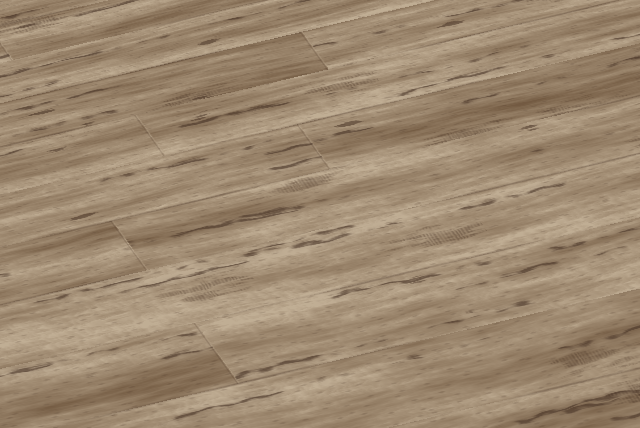
A Shadertoy shader for this texture:

```glsl
#define ROW_SCALE 26.5
#define HORIZON 2.086
#define SLANT 0.237
#define JOINT_SKEW 0.72
#define PLANK_LENGTH 2.1
#define TINT_AMOUNT 0.13
#define STREAK_AMOUNT 1.4
#define FIBRE_AMOUNT 0.68
#define CRACK_AMOUNT 0.62
#define DARK_WOOD vec3(0.495, 0.402, 0.305)
#define LIGHT_WOOD vec3(0.72, 0.645, 0.545)
#define CRACK_COLOR vec3(0.27, 0.19, 0.14)

// Stagger of the end joint in each row, far to near
const float STAGGER[11] = float[11](-0.3, -0.07, -0.4, 0.652, 0.125, 0.489,
                                    -0.109, -0.75, -0.086, -0.9, -0.6);

vec2 hash2(vec2 p) {
    vec3 q = fract(p.xyx * vec3(0.1031, 0.1030, 0.0973));
    q += dot(q, q.yzx + 33.33);
    return fract((q.xx + q.yz) * q.zy);
}

// Cellular noise: distance to the nearest scattered point
float cells(vec2 p) {
    vec2 base = floor(p), f = p - base;
    float nearest = 4.0;
    for (int y = -1; y <= 1; y++)
        for (int x = -1; x <= 1; x++) {
            vec2 cell = vec2(x, y);
            vec2 d = cell + hash2(base + cell) - f;
            nearest = min(nearest, dot(d, d));
        }
    return sqrt(nearest);
}

// Three cellular octaves, centred on zero
float grain(vec2 p) {
    float sum = 0.0, amp = 0.55;
    for (int i = 0; i < 3; i++) {
        sum += amp * (cells(p) - 0.47);
        p = p * vec2(2.3, 2.1) + 17.3;
        amp *= 0.55;
    }
    return sum;
}

// Thin ragged splits that follow the grain and break up
float cracks(float u, float across, vec2 seed, float rough, float px) {
    float total = 0.0;
    for (int i = 0; i < 3; i++) {
        vec2 s = hash2(seed * 91.0 + float(i) * 13.7);
        float phase = 40.0 * s.y;
        float lane = mix(0.1, 0.9, s.x) + 0.04 * sin(u * 3.3 + phase)
                   + 0.016 * sin(u * 17.0 + phase * 2.1)
                   + 0.012 * sin(u * 59.0 + phase) + 0.09 * rough;
        float wave = sin(u * 3.1 + phase * 1.7) + 0.6 * sin(u * 9.3 + phase)
                   + 0.4 * sin(u * 31.0 + phase * 0.6) + 0.3 * sin(u * 97.0 + phase);
        float present = smoothstep(0.3, 1.4, wave);
        float d = abs(across - lane);
        float line = 1.0 - smoothstep(0.0, 0.004 + 0.016 * present + px, d);
        float halo = 0.14 * exp(-d * d * 160.0);
        total = max(total, present * (line + halo));
    }
    return min(total, 1.0);
}

// Sparse knots (x) and patches of cross-cut saw marks (y)
vec2 blemishes(vec2 w, float u, float rough) {
    vec2 g = w * vec2(3.2, 1.7);
    vec2 id = floor(g), chance = hash2(id + 5.1);
    vec2 d = fract(g) - mix(vec2(0.3), vec2(0.7), hash2(id + 31.7));
    float knot = 1.0 - smoothstep(0.03, 0.09, length(d * vec2(1.1, 1.1)) + 0.35 * rough);
    float patchMask = 1.0 - smoothstep(0.05, 0.28, length(d * vec2(0.9, 1.1)) + 0.9 * rough);
    float hatch = 0.55 + 0.25 * sin(u * 370.0 + 6.0 * sin(u * 83.0) + 9.0 * rough)
                + 0.2 * sin(u * 690.0);
    return vec2(knot * step(0.76, chance.x), patchMask * hatch * step(0.88, chance.y));
}

void mainImage(out vec4 fragColor, in vec2 fragCoord) {
    // Floor plane: rows narrow with distance, joints lean across them
    vec2 p = fragCoord / iResolution.y;
    p.y = 1.0 - p.y;
    float depth = p.y + SLANT * p.x;
    float v = ROW_SCALE * depth / (HORIZON + depth) + 0.25;
    float u = p.x - JOINT_SKEW * p.y;
    float px = ROW_SCALE * HORIZON / pow(HORIZON + depth, 2.0) / iResolution.y;

    float row = floor(v), across = v - row;
    float along = (u - STAGGER[clamp(int(row), 0, 10)]) / PLANK_LENGTH;
    float plank = floor(along);
    vec2 seed = hash2(vec2(row, plank) + 7.0);
    vec2 w = vec2(u, across) + floor(seed * 60.0);

    // Tone: plank tint, broad streaks, fibres and fine cross ripples
    float bend = 0.04 * sin(u * 3.1 + seed.x * 20.0) + 0.012 * sin(u * 11.0 + seed.y * 30.0);
    vec2 bent = w + vec2(0.0, bend);
    float fibre = grain(bent * vec2(5.5, 11.0));
    float tone = 0.67 - TINT_AMOUNT * cos(1.2566 * row + 3.1416 * plank)
               + 0.14 * (seed.x - 0.5)
               + 0.12 * sin(6.2832 * (across + seed.y) + bend * 9.0)
               + STREAK_AMOUNT * grain(bent * vec2(0.9, 2.2))
               + FIBRE_AMOUNT * fibre;
    float ripple = cells(w * vec2(56.0, 8.0) + 3.0 * fibre) - 0.47;
    tone += 0.28 * ripple * smoothstep(0.3, 0.9, tone);
    vec3 color = mix(DARK_WOOD, LIGHT_WOOD, clamp(tone, -0.2, 1.15));

    // Wear: short pores, splits, knots and saw marks
    float pore = 1.0 - smoothstep(0.04, 0.16, cells(bent * vec2(13.0, 10.0) + 41.0));
    vec2 marks = blemishes(w, u, fibre);
    float split = cracks(u, across, seed, fibre, px);
    color = mix(color, CRACK_COLOR, 0.16 * pore);
    color = mix(color, CRACK_COLOR, CRACK_AMOUNT * max(split, 0.8 * marks.x));
    color = mix(color, CRACK_COLOR, 0.34 * marks.y);

    // Faint broken seams and bevelled end joints
    float edge = min(across, 1.0 - across);
    float seam = 1.0 - smoothstep(0.0, 0.012 + px, edge);
    float worn = smoothstep(-0.6, 1.3, sin(v * 0.3 + u * 4.3 + floor(v + 0.5) * 2.0)
                                     + 0.5 * sin(u * 17.0 + row));
    color = mix(color, CRACK_COLOR, seam * (0.04 + 0.3 * worn));
    float joint = (along - floor(along + 0.5)) * PLANK_LENGTH;
    float soft = 1.2 / iResolution.y;
    float bevel = 1.0 - smoothstep(0.0, 0.001 + soft, abs(joint));
    float groove = 1.0 - smoothstep(0.0, 0.001 + soft, abs(joint + 0.004));
    color = mix(color, CRACK_COLOR, 0.18 * groove);
    color = mix(color, LIGHT_WOOD, 0.3 * bevel);

    fragColor = vec4(color, 1.0);
}
```
